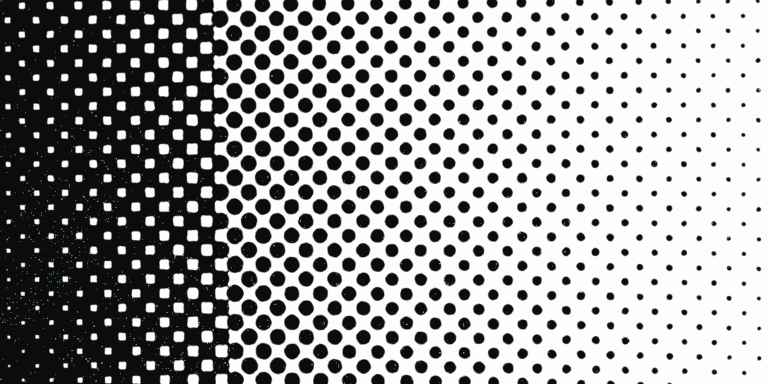
Give the GLSL for this pattern, as a WebGL 1 fragment shader.

```glsl
precision highp float;
// A worn black and white halftone: white rounded squares on ink at the left
// turn through a checkerboard into black dots that shrink toward the right.
// A gently stretched staggered lattice carries two distance fields, plus dust.

uniform vec2 u_resolution;

#define PITCH 0.0737        // column spacing, in canvas heights
#define COLUMN_START 0.6094 // x of a reference column of dots
#define STRETCH 0.273       // widening of columns toward the right
#define ROW_PITCH 0.075     // row spacing at the left side
#define EDGE_SOFTNESS 0.036 // ink edge, in lattice cells
#define EDGE_WOBBLE 0.009   // unevenness of ink edges
#define DUST_GRID 190.0     // dust cells per canvas height
#define DUST_AMOUNT 0.035   // share of cells holding a speck
#define INK vec3(0.045, 0.046, 0.048)
#define PAPER vec3(0.992, 0.993, 0.992)
#define DUST vec3(0.50, 0.57, 0.66)

float hash(vec2 p) {
  return fract(sin(dot(p, vec2(127.1, 311.7))) * 43758.5);
}

// Lattice coordinates: dots sit where both are whole, or both are half.
vec2 latticeCoords(vec2 p) {
  float d = p.x - COLUMN_START - 0.004 * p.y;
  float right = max(d, 0.0);
  float column = d / PITCH - STRETCH * right * right;
  float top = 0.0156 - 0.0066 * p.x;
  float row = (p.y - top) / (ROW_PITCH + 0.00065 * p.x * p.x);
  return vec2(column, row);
}

// Offset to the nearest centre of the staggered lattice.
vec2 nearestOffset(vec2 q) {
  vec2 whole = fract(q + 0.5) - 0.5;
  vec2 shifted = fract(q) - 0.5;
  return dot(whole, whole) < dot(shifted, shifted) ? whole : shifted;
}

float roundedSquare(vec2 p, float halfSize) {
  float corner = 0.5 * min(halfSize, 0.2);
  vec2 d = abs(p) - halfSize + corner;
  return length(max(d, 0.0)) + min(max(d.x, d.y), 0.0) - corner;
}

float wobble(vec2 p) {
  return 0.6 * sin(p.x * 191.0 + 2.5 * sin(p.y * 113.0))
       + 0.5 * sin(p.y * 223.0 + 2.0 * sin(p.x * 147.0))
       + 0.3 * sin(dot(p, vec2(417.0, -389.0)));
}

// Size of the white squares, growing until they merge into paper.
float squareSize(vec2 p) {
  float size = 0.098 + 0.195 * p.x;
  size -= 0.07 * pow(max(p.y, 0.0), 1.5) * (1.0 - smoothstep(0.0, 0.6, p.x));
  return size + 0.55 * smoothstep(0.53, 0.68, p.x - 0.05 * p.y);
}

float dotRadius(vec2 p) {
  float radius = 0.377 - 0.156 * p.x + 0.012 * p.y;
  radius -= 0.016 * smoothstep(1.2, 1.7, p.x);
  return clamp(radius, 0.065, 0.29);
}

// Signed distance to ink, in lattice cells.
float inkDistance(vec2 p) {
  vec2 q = latticeCoords(p);
  vec2 toDot = nearestOffset(q);
  vec2 toSquare = nearestOffset(q + vec2(0.5, 0.0));
  float jitter = hash(floor((q - toDot) * 2.0 + 0.5)) - 0.5;
  float blackDot = length(toDot) - dotRadius(p) - 0.014 * jitter;
  float surround = -roundedSquare(toSquare, squareSize(p));
  return min(blackDot, surround) + EDGE_WOBBLE * wobble(p);
}

// Fine specks, gathered in worn patches at the lower left.
float dustCover(vec2 p, float pixel) {
  vec2 cell = floor(p * DUST_GRID);
  vec2 local = fract(p * DUST_GRID);
  vec2 site = 0.3 + 0.4 * vec2(hash(cell + 3.7), hash(cell + 8.1));
  vec2 streak = p - vec2(0.16 - 0.3 * (p.y - 0.6), 0.62);
  vec2 corner = p - vec2(0.52, 0.9);
  float patches = exp(-dot(streak * streak, vec2(90.0, 16.0)))
                + exp(-60.0 * dot(corner, corner));
  float clumps = 0.5 + 0.5 * sin(p.x * 31.0 + 2.0 * sin(p.y * 23.0));
  float chance = DUST_AMOUNT * (0.35 + clumps) * (1.0 + 3.0 * patches);
  chance *= 0.35 + 0.65 * smoothstep(0.1, 0.5, p.y);
  float present = step(hash(cell), chance);
  float radius = 0.15 + 0.3 * hash(cell + 15.3);
  float soft = max(0.12, 0.5 * pixel * DUST_GRID);
  float speck = 1.0 - smoothstep(radius - soft, radius + soft, length(local - site));
  return present * speck * (0.35 + 0.65 * hash(cell + 21.9));
}

void main() {
  float pixel = 1.0 / u_resolution.y;
  // Canvas heights, with y measured down from the top.
  vec2 p = gl_FragCoord.xy * pixel;
  p.y = 1.0 - p.y;

  float edge = max(EDGE_SOFTNESS, 0.7 * pixel / ROW_PITCH);
  float ink = 1.0 - smoothstep(-edge, edge, inkDistance(p));
  vec3 inkColor = mix(INK, DUST, dustCover(p, pixel));
  gl_FragColor = vec4(mix(PAPER, inkColor, ink), 1.0);
}
```
